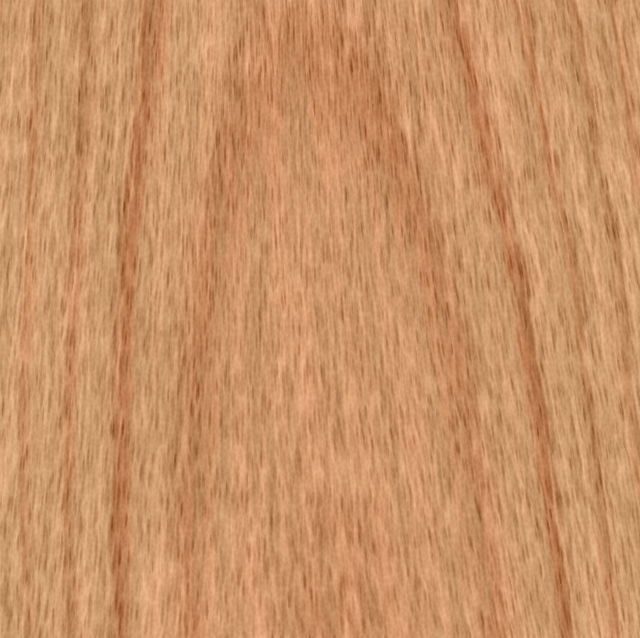
Reproduce this texture procedurally as a Shadertoy shader.

```glsl
// Flat-sawn oak board: nested arches of growth rings opening downwards.
// Rings are level lines of a parabola-like field; fibres and pores are
// cellular noise stretched along the grain.

const vec3 DARK_WOOD  = vec3(0.595, 0.365, 0.200);
const vec3 LIGHT_WOOD = vec3(0.885, 0.680, 0.508);
const vec3 YELLOW_CAST = vec3(-0.010, 0.012, 0.008);
const vec3 ORANGE_CAST = vec3(0.022, -0.014, -0.014);
const float RING_SPACING = 0.06;

vec2 hash2(vec2 cell) {
    vec2 h = vec2(dot(cell, vec2(127.1, 311.7)), dot(cell, vec2(269.5, 183.3)));
    return fract(sin(h) * 43758.55);
}

// x: distance to the nearest scattered point, y: random value of that point
vec2 cellular(vec2 p) {
    vec2 cell = floor(p);
    vec2 nearest = vec2(8.0, 0.0);
    for (int j = -1; j <= 1; j++) {
        for (int i = -1; i <= 1; i++) {
            vec2 id = cell + vec2(i, j);
            vec2 jitter = hash2(id);
            float d = length(id + jitter - p);
            if (d < nearest.x) nearest = vec2(d, fract(jitter.x * 7.3 + jitter.y * 3.1));
        }
    }
    return nearest;
}

// Cellular distance centred on zero
float cellWave(vec2 p) {
    return cellular(p).x - 0.45;
}

// Slow wander made of layered sines
float wander(vec2 p) {
    float sum = 0.0;
    float gain = 0.5;
    for (int i = 0; i < 4; i++) {
        sum += gain * sin(p.x + 1.7 * sin(p.y + float(i)));
        p = mat2(1.5, 0.6, -0.6, 1.5) * p + 2.3;
        gain *= 0.6;
    }
    return sum;
}

// Ring number at a point: whole numbers are the dark late wood
float ringField(vec2 uv) {
    float drop = 1.0 - uv.y;
    float axis = 0.475 + 0.062 * drop;
    float halfWidth = uv.x - axis + 0.006 * wander(vec2(uv.x * 5.0, uv.y * 6.0));
    float opening = drop * (0.105 - 0.04 * drop);
    return (halfWidth * halfWidth - opening + 0.007) / RING_SPACING;
}

// Dark band, steeper on its outer side; the inner arch is broad
float lateWood(float ring) {
    float phase = 6.2832 * ring;
    float wave = 0.5 + 0.5 * cos(phase + 0.4 * sin(phase));
    return pow(wave, mix(1.8, 2.8, smoothstep(0.3, 0.8, ring)));
}

// Sideways coordinate that stays constant along a fibre
float fibreCoord(vec2 uv) {
    float lean = mix(-0.07, 0.15, smoothstep(0.1, 0.85, uv.x));
    return uv.x + lean * (uv.y - 0.5) + 0.0015 * wander(uv * vec2(9.0, 14.0));
}

// Short dark dashes of open pores
float pores(vec2 fibre, vec2 density) {
    vec2 c = cellular(fibre * density);
    return (1.0 - smoothstep(0.08, 0.48, c.x)) * smoothstep(0.15, 0.9, c.y);
}

void mainImage(out vec4 fragColor, in vec2 fragCoord) {
    vec2 uv = fragCoord / iResolution.xy;
    vec2 fibre = vec2(fibreCoord(uv), uv.y);

    // Fibres from broad streaks to fine threads
    float broad = cellWave(fibre * vec2(32.0, 2.2));
    float thread = cellWave(fibre * vec2(115.0, 11.0) + 17.0);
    float hair = cellWave(fibre * vec2(170.0, 30.0) + 41.0);
    float speckle = cellWave(uv * vec2(200.0, 130.0) + 5.0);

    // Growth rings, ragged along the fibres, with one strong arch
    float ring = ringField(uv) + 0.16 * broad + 0.2 * thread;
    float strongArch = exp(-6.0 * (ring - 1.0) * (ring - 1.0));
    float strength = mix(0.35, 0.75, smoothstep(-0.8, -0.2, ring)) + 0.6 * strongArch;
    float band = lateWood(ring) * strength;
    float innerLines = sin(6.2832 * ring * 2.6 + 1.0) * smoothstep(0.8, 2.0, ring);

    // Pores are denser in the dark bands
    float pore = pores(fibre, vec2(160.0, 25.0)) * (0.8 + 0.3 * band)
               + 0.7 * pores(fibre + 3.7, vec2(125.0, 17.0));

    float tone = 0.81 - 0.31 * band - 0.06 * innerLines - 0.36 * pore
               + 0.26 * broad + 0.36 * thread + 0.3 * hair + 0.2 * speckle
               + 0.05 * wander(uv * vec2(7.0, 4.0));

    // Warm heart and dark bands, yellower pale wood
    float heart = exp(-12.0 * pow(uv.x - 0.52, 2.0)) * (1.0 - 0.3 * uv.y);
    float warmth = clamp(0.65 * heart + 0.6 * band + 0.9 * broad + 0.4 * thread, 0.0, 1.0);
    vec3 wood = mix(DARK_WOOD, LIGHT_WOOD, clamp(tone, -0.2, 1.12));
    wood += mix(YELLOW_CAST, ORANGE_CAST, warmth);

    fragColor = vec4(wood, 1.0);
}
```
